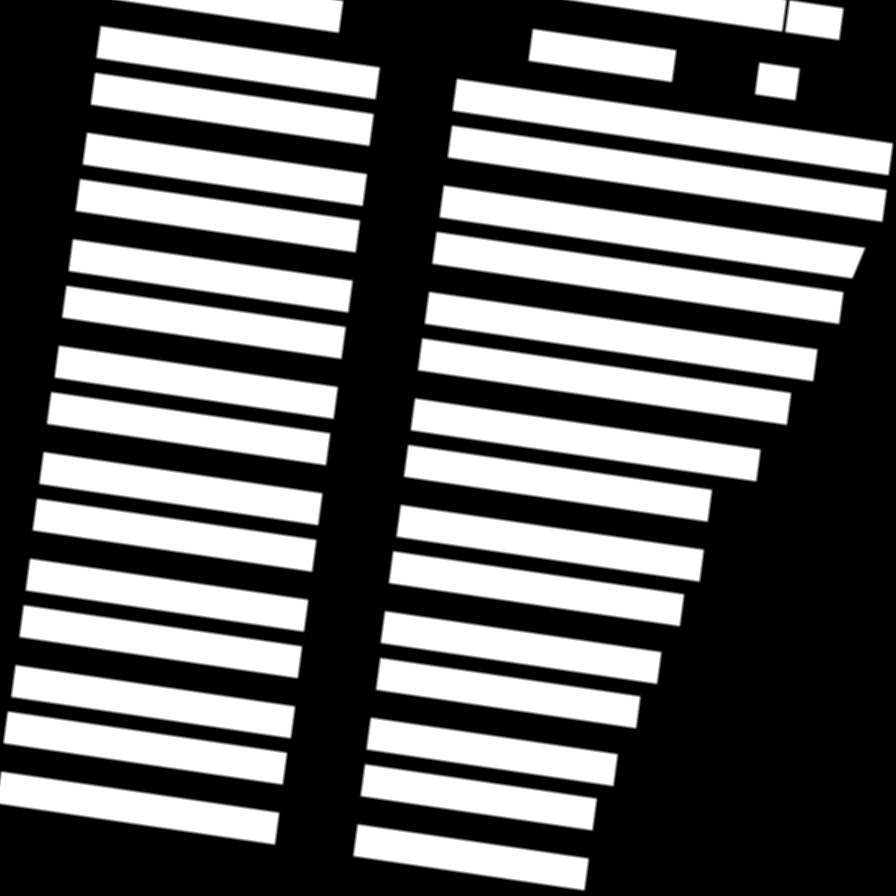
Reproduce this pattern procedurally as a WebGL 1 fragment shader.

```glsl
precision highp float;
// Two tilted columns of paired white bars on black, the right one tapering downward.

uniform vec2 u_resolution;

const vec3 INK = vec3(0.0);
const vec3 BAR = vec3(1.0);
const float SLOPE = 0.148;          // fall of the bars from left to right
const float LEAN = 0.135;           // lean of the column edges
const float SOFTNESS = 0.0034;      // width of the blurred bar edge
const float JITTER = 0.0022;        // uneven placing of bar ends

const float FIRST_TOP = 0.0125;     // top of the first full pair
const float PAIR_PITCH = 0.1212;
const float PAIR_OFFSET = 0.0530;   // from the first to the second bar of a pair
const float THICKNESS = 0.0363;
const float LAST_BAR = 14.0;

const vec2 LEFT_SPAN = vec2(0.1168, 0.4349);
const float LEFT_SHORT_END = 0.3832;
const float RIGHT_START = 0.5228;

const float HEADER_TOP = -0.1302;
const vec2 HEADER_SPAN = vec2(0.50, 0.9427);
const vec2 HEADER_SLIT = vec2(0.8778, 0.8812);
const vec2 STUB_LONG = vec2(0.5990, 0.7624);
const vec2 STUB_SHORT = vec2(0.8568, 0.9029);

float hash(vec2 p) {
  return fract(sin(dot(p, vec2(127.1, 311.7))) * 43758.5453);
}

// Soft coverage of the interval from span.x to span.y
float band(float x, vec2 span) {
  float soft = max(SOFTNESS, 1.0 / min(u_resolution.x, u_resolution.y));
  float inside = min(x - span.x, span.y - x);
  return clamp(inside / soft + 0.5, 0.0, 1.0);
}

// Right end of a bar in the tapering column: a curve, then a straight taper
float taperEnd(float bar) {
  float k = max(bar - 1.0, 0.0);
  float upper = 1.0182 - 0.0138 * k - 0.0013 * k * k;
  float lower = clamp(0.8698 - 0.01667 * (bar - 8.0), 0.7865, 0.8685);
  return bar < 6.5 ? upper : lower;
}

float wobble(float bar, float side) {
  return JITTER * (hash(vec2(bar, side)) - 0.5);
}

void main() {
  // Skewed axes: 'along' follows the bars, 'down' counts rows from the top
  vec2 p = gl_FragCoord.xy / u_resolution;
  p.y = 1.0 - p.y;
  float along = p.x + LEAN * p.y;
  float down = p.y - SLOPE * p.x;

  // Nearest pair and the bar within it
  float pairGap = PAIR_PITCH - PAIR_OFFSET - THICKNESS;
  float pair = floor((down - FIRST_TOP + 0.5 * pairGap) / PAIR_PITCH);
  float top = FIRST_TOP + pair * PAIR_PITCH;
  float second = step(0.5 * (PAIR_OFFSET + THICKNESS), down - top);
  float bar = 2.0 * pair + second;
  top += second * PAIR_OFFSET;

  float cover = 0.0;
  if (bar < -1.5) {
    // Header bar with a thin slit
    top = HEADER_TOP;
    cover = band(along, HEADER_SPAN) * (1.0 - band(along, HEADER_SLIT));
  } else if (bar < -0.5) {
    // Broken row: one shortened bar and two stubs
    cover = band(along, vec2(LEFT_SPAN.x, LEFT_SHORT_END));
    cover += band(along, STUB_LONG) + band(along, STUB_SHORT);
  } else if (bar < LAST_BAR + 0.5) {
    // Full rows, with one bevelled end
    float bevel = abs(bar - 2.0) < 0.5 ? 0.27 * (down - top) : 0.0;
    vec2 left = LEFT_SPAN + vec2(wobble(bar, 1.0), wobble(bar, 2.0));
    vec2 right = vec2(RIGHT_START + wobble(bar, 3.0), taperEnd(bar) - bevel);
    cover = band(along, left) + band(along, right);
  }
  cover *= band(down, vec2(top, top + THICKNESS));

  gl_FragColor = vec4(mix(INK, BAR, cover), 1.0);
}
```
